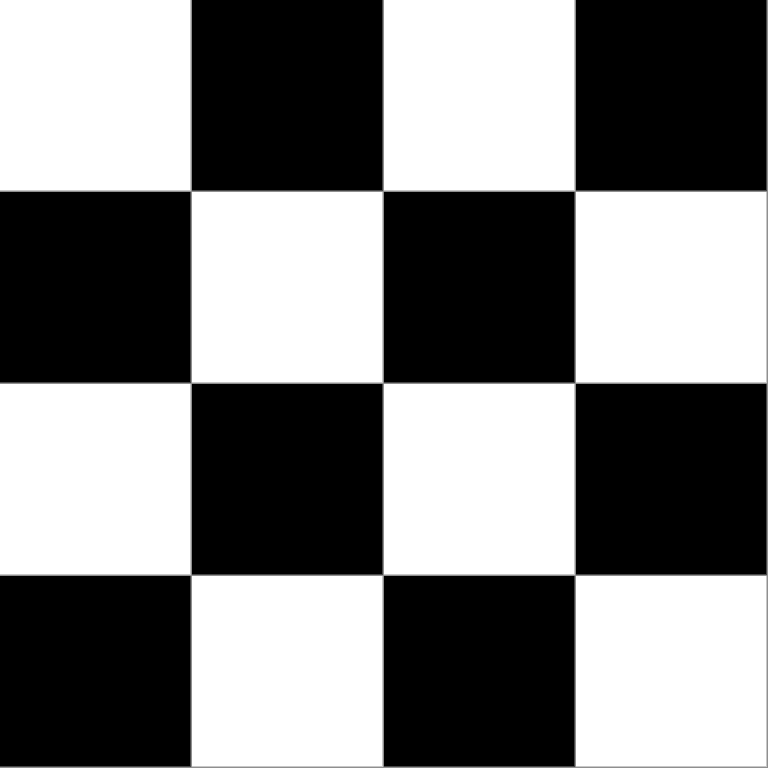
This pattern is drawn by a Shadertoy shader. Its source:

```glsl
// Black and white checkerboard, four by four, with hairline grey joints.

const float CELLS = 4.0;                 // squares across and down (even, so it tiles)
const float JOINT_WIDTH = 1.0 / 512.0;   // in units of the canvas
const vec2 JOINT_SHIFT = vec2(-0.5, 0.5) * JOINT_WIDTH; // joints sit left of and above each edge
const vec3 DARK = vec3(0.0);
const vec3 LIGHT = vec3(1.0);
const vec3 JOINT = vec3(0.56);

// Signed distance to the nearest cell edge, positive in even cells, in canvas units
vec2 stripeDistance(vec2 uv) {
    return (0.5 - abs(mod(uv * CELLS + 0.5, 2.0) - 1.0)) / CELLS;
}

// Distance to the nearest joint centre line on each axis, in canvas units
vec2 jointDistance(vec2 uv) {
    vec2 cell = (uv - JOINT_SHIFT) * CELLS;
    return abs(fract(cell + 0.5) - 0.5) / CELLS;
}

void mainImage(out vec4 fragColor, in vec2 fragCoord) {
    vec2 uv = fragCoord / iResolution.xy;
    vec2 pixel = 1.0 / iResolution.xy;

    // Squares: the product of two smoothed square waves
    vec2 wave = clamp(2.0 * stripeDistance(uv) / pixel, -1.0, 1.0);
    float lightness = 0.5 - 0.5 * wave.x * wave.y;
    vec3 color = mix(DARK, LIGHT, lightness);

    // Joints: pixel coverage of thin lines, fading rather than breaking up at small sizes
    vec2 coverage = clamp(0.5 + (0.5 * JOINT_WIDTH - jointDistance(uv)) / pixel, 0.0, 1.0);
    coverage = min(coverage, JOINT_WIDTH / pixel);
    color = mix(color, JOINT, max(coverage.x, coverage.y));

    fragColor = vec4(color, 1.0);
}
```
